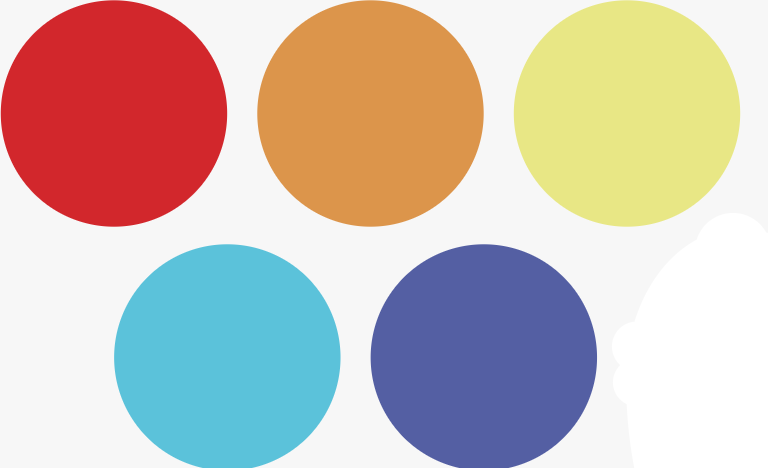
Write a Shadertoy shader that draws this background.

```glsl
// Five flat colour discs in two staggered rows, with a white rounded shape at lower right.

// Lengths are fractions of the canvas width
#define DISC_RADIUS 0.1474
#define DISC_SPACING 0.3340
#define TOP_ROW_START vec2(0.1484, 0.4616)
#define LOW_ROW_START vec2(0.2960, 0.1439)
#define PAPER_COLOR vec3(0.969)
#define SHAPE_COLOR vec3(1.0)

const int TOP_ROW_COUNT = 3;
const int DISC_COUNT = 5;
const vec3 DISC_COLORS[DISC_COUNT] = vec3[DISC_COUNT](
    vec3(0.824, 0.153, 0.173),  // red
    vec3(0.863, 0.584, 0.294),  // orange
    vec3(0.910, 0.906, 0.522),  // yellow
    vec3(0.357, 0.761, 0.855),  // cyan
    vec3(0.329, 0.373, 0.639)   // indigo
);

float circleDistance(vec2 p, vec2 center, float radius) {
    return length(p - center) - radius;
}

// Approximate signed distance, accurate near the outline
float ellipseDistance(vec2 p, vec2 radii) {
    float k = length(p / radii);
    return k * (k - 1.0) / max(length(p / (radii * radii)), 1e-4);
}

// Egg-shaped body with a round top and two bumps on its left side
float whiteShapeDistance(vec2 p) {
    vec2 fromBody = p - vec2(0.9635, 0.1167);
    float bodyHeight = fromBody.y > 0.0 ? 0.1953 : 0.3125;
    float d = ellipseDistance(fromBody, vec2(0.1484, bodyHeight));
    d = min(d, circleDistance(p, vec2(0.9544, 0.2826), 0.0495));
    d = min(d, circleDistance(p, vec2(0.8294, 0.1582), 0.0326));
    return min(d, circleDistance(p, vec2(0.8294, 0.1115), 0.0313));
}

vec2 discCenter(int index) {
    bool isTop = index < TOP_ROW_COUNT;
    int column = isTop ? index : index - TOP_ROW_COUNT;
    vec2 start = isTop ? TOP_ROW_START : LOW_ROW_START;
    return start + vec2(float(column) * DISC_SPACING, 0.0);
}

// Antialiased fill, one pixel wide at the edge
float coverage(float d, float pixel) {
    return clamp(0.5 - d / pixel, 0.0, 1.0);
}

void mainImage(out vec4 fragColor, in vec2 fragCoord) {
    float pixel = 1.0 / iResolution.x;
    vec2 p = fragCoord * pixel;

    // Paper and white shape
    vec3 color = mix(PAPER_COLOR, SHAPE_COLOR, coverage(whiteShapeDistance(p), pixel));

    // Colour discs
    for (int i = 0; i < DISC_COUNT; i++) {
        float d = circleDistance(p, discCenter(i), DISC_RADIUS);
        color = mix(color, DISC_COLORS[i], coverage(d, pixel));
    }

    fragColor = vec4(color, 1.0);
}
```
